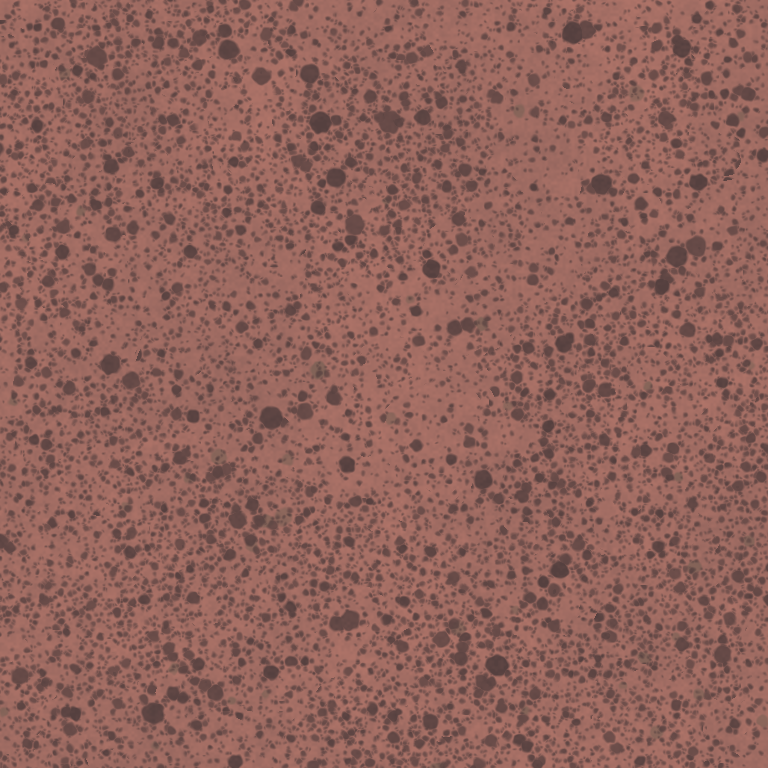
Give the GLSL for this texture, as a Shadertoy shader.

```glsl
#define ROCK_PALE vec3(0.695, 0.458, 0.412)
#define ROCK_DULL vec3(0.575, 0.395, 0.365)
#define SPOT_DARK vec3(0.335, 0.252, 0.248)
#define SPOT_OLIVE vec3(0.43, 0.365, 0.315)
#define SOFTNESS 0.0021
#define RAGGEDNESS 0.0034
#define GRAIN 0.30

float hash(vec2 p) {
    return fract(sin(dot(p, vec2(127.1, 311.7))) * 43758.5453);
}

float noise(vec2 p) {
    vec2 i = floor(p), f = fract(p);
    f = f * f * (3.0 - 2.0 * f);
    return mix(mix(hash(i), hash(i + vec2(1, 0)), f.x),
               mix(hash(i + vec2(0, 1)), hash(i + vec2(1, 1)), f.x), f.y);
}

// Coverage of round spots scattered on a jittered grid; radii in canvas units
float spots(vec2 p, float cells, float density, vec2 radii, float seed) {
    vec2 q = p * cells + seed * 7.31;
    vec2 home = floor(q);
    float cover = 0.0;
    for (int y = -1; y <= 1; y++)
    for (int x = -1; x <= 1; x++) {
        vec2 cell = home + vec2(x, y);
        vec2 id = cell + seed * 19.7;
        if (hash(id + 3.3) > density) continue;
        vec2 centre = cell + vec2(hash(id), hash(id + 41.7));
        float size = hash(id + 83.1);
        float radius = mix(radii.x, radii.y, size * size);
        float dist = length(q - centre) / cells;
        float strength = mix(0.72, 1.0, hash(id + 59.9));
        float disc = 1.0 - smoothstep(radius - SOFTNESS, radius + SOFTNESS, dist);
        cover = max(cover, disc * strength);
    }
    return cover;
}

void mainImage(out vec4 fragColor, in vec2 fragCoord) {
    vec2 p = fragCoord / iResolution.y;

    // Ragged spot outlines
    vec2 wobble = vec2(noise(p * 150.0), noise(p * 150.0 + 37.0)) - 0.5;
    vec2 q = p + RAGGEDNESS * wobble;

    // Crowded and sparse regions
    float crowd = 0.6 * noise(p * 7.0 + 5.0) + 0.4 * noise(p * 19.0 + 11.0);
    float crowding = mix(0.55, 1.45, smoothstep(0.2, 0.8, crowd));

    // Rock ground with broad tints and fine grain
    float tint = 0.55 * noise(p * 6.0 + 23.0) + 0.45 * noise(p * 38.0);
    float grain = 0.6 * noise(p * 260.0) + 0.4 * noise(p * 130.0 + 61.0) - 0.5;
    vec3 color = mix(ROCK_DULL, ROCK_PALE, clamp(0.25 + 0.6 * tint + 2.0 * GRAIN * grain, 0.0, 1.0));

    // Faint olive flecks
    color = mix(color, SPOT_OLIVE, 0.6 * spots(q, 24.0, 0.07, vec2(0.005, 0.012), 1.0));

    // Dark spots from specks to blots, with small clumps around the blots
    float dark = 0.72 * spots(q, 150.0, 0.42 * crowding, vec2(0.0014, 0.0028), 2.0);
    dark = max(dark, 0.88 * spots(q, 88.0, 0.42 * crowding, vec2(0.0026, 0.0048), 3.0));
    dark = max(dark, 0.95 * spots(q, 48.0, 0.30 * crowding, vec2(0.0045, 0.0085), 4.0));
    dark = max(dark, spots(q, 26.0, 0.10, vec2(0.008, 0.0155), 5.0));
    dark *= 1.0 + 0.25 * grain;

    color = mix(color, SPOT_DARK, clamp(dark, 0.0, 1.0));
    fragColor = vec4(color, 1.0);
}
```
